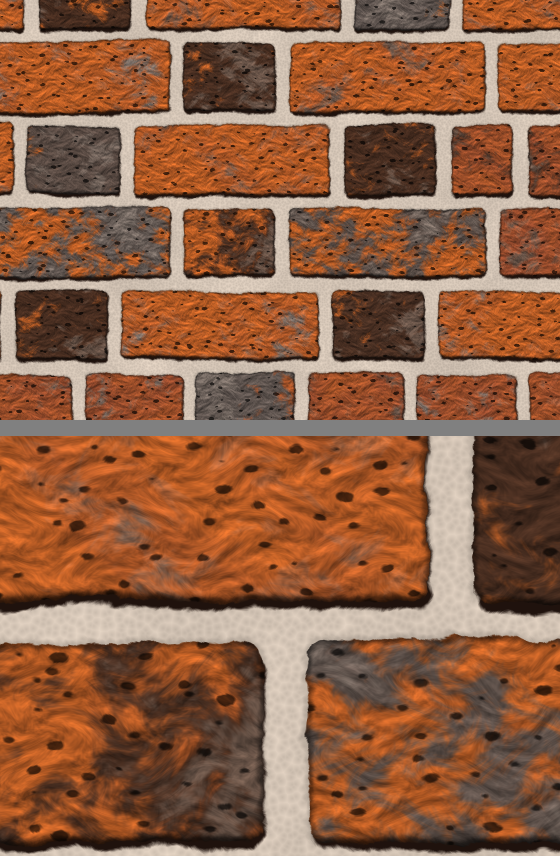
Top: the whole. Bottom: its middle third, enlarged.
A Shadertoy shader for this texture:

```glsl
vec2 hash2(vec2 p) {
    return fract(sin(vec2(dot(p, vec2(127.1, 311.7)), dot(p, vec2(269.5, 183.3)))) * 4375.85);
}

// Distance to the nearest scattered point
float cellular(vec2 p) {
    vec2 cell = floor(p), f = fract(p);
    float nearest = 2.0;
    for (int j = -1; j <= 1; j++)
        for (int i = -1; i <= 1; i++) {
            vec2 o = vec2(i, j);
            nearest = min(nearest, length(o + hash2(cell + o) - f));
        }
    return nearest;
}

// Layered, rotated and bent sines, roughly -1 to 1
float waves(vec2 p) {
    float sum = 0.0, amp = 0.55;
    for (int i = 0; i < 5; i++) {
        p += 0.7 * sin(p.yx * 0.8 + float(i) * 1.7);
        sum += amp * sin(p.x) * sin(p.y);
        p = mat2(0.8, 0.6, -0.6, 0.8) * p * 1.85 + 2.3;
        amp *= 0.62;
    }
    return sum;
}

float roundBox(vec2 p, vec2 halfSize, float r) {
    vec2 q = abs(p) - halfSize + r;
    return length(max(q, 0.0)) + min(max(q.x, q.y), 0.0) - r;
}

struct Brick { vec2 centre; vec2 halfSize; float burn; float red; };

// Alternating long and short bricks; the lowest course is all short
Brick findBrick(vec2 p) {
    float row = floor((p.y + 0.112) / 0.197);
    bool odd = mod(row, 2.0) > 0.5, low = row > 4.5;
    float period = low ? 0.264 : 0.754;
    float shift = low ? 0.1875 : odd ? 0.418 : 0.075 - 0.014 * row;
    float k = floor((p.x - shift) / period);
    float start = shift + k * period, t = p.x - start;
    bool header = low || t < 0.255;
    float left = header ? 0.0 : 0.255;
    float right = header ? min(period, low ? period : 0.255) : period;
    bool cut = row == 2.0 && k == 1.0 && !header;
    if (cut && t < 0.438) right = 0.438;
    else if (cut) left = 0.438;

    Brick b;
    b.centre = vec2(start + 0.5 * (left + right), (row + 0.5) * 0.197 - 0.112);
    b.halfSize = vec2(0.5 * (right - left), 0.0985) - 0.0165;
    b.burn = header ? 0.9 : 0.1;
    if (row == 1.0 && header) b.burn = 0.8;
    if (row == 3.0) b.burn = header ? 0.5 : 0.56;
    if (low) b.burn = abs(b.centre.x - 0.583) < 0.1 ? 0.85 : 0.2;
    if (cut) b.burn = 0.35;
    else if (b.centre.x > 1.15) b.burn = 0.12;
    b.red = low || cut || (row == 3.0 && b.centre.x > 1.15) ? 0.75 : 0.1;
    return b;
}

vec3 mortarColour(vec2 p) {
    float grain = cellular(p * 170.0) - 0.5;
    return vec3(0.83, 0.77, 0.71) * (1.0 + 0.12 * grain + 0.05 * waves(p * 13.0));
}

vec3 brickColour(vec2 p, Brick b, vec2 seed) {
    vec2 s = p + seed * 7.0;
    float cloud = waves(s * 16.0), rough = waves(s * vec2(65.0, 85.0));

    // Fired clay with charred patches
    vec3 clay = mix(vec3(0.70, 0.35, 0.14), vec3(0.54, 0.27, 0.17), clamp(b.red + 0.4 * cloud, 0.0, 1.0));
    clay = mix(clay, vec3(0.70, 0.46, 0.34), 0.35 * smoothstep(0.1, 0.7, rough + cloud));
    vec3 soot = mix(vec3(0.27, 0.17, 0.12), vec3(0.36, 0.32, 0.30), smoothstep(0.25, 0.75, seed.x));
    soot = mix(soot, vec3(0.58, 0.53, 0.49), 0.4 * smoothstep(0.2, 0.8, cloud + 0.5 * rough));
    float char_ = smoothstep(-0.22, 0.22, b.burn - 0.5 + 0.5 * cloud + 0.35 * rough);
    vec3 col = mix(clay, soot, char_);

    // Relief lit from above, then pits
    vec2 e = vec2(0.0006, 0.0022), f = vec2(75.0, 120.0);
    float relief = waves((s + e) * f) - waves((s - e) * f);
    col *= 1.0 + clamp(0.4 * relief, -0.5, 0.4);
    float pit = cellular(s * vec2(24.0, 42.0)) + 0.12 * rough;
    return col * mix(0.35, 1.0, smoothstep(0.06, 0.15, pit));
}

void mainImage(out vec4 fragColor, in vec2 fragCoord) {
    // Height is one unit, y runs down
    vec2 p = vec2(fragCoord.x, iResolution.y - fragCoord.y) / iResolution.y;
    float px = 1.0 / iResolution.y;
    Brick b = findBrick(p);
    vec2 seed = hash2(floor(b.centre * 40.0));

    // Worn outline, slightly tilted for each brick
    vec2 q = p - b.centre;
    q.y += (seed.y - 0.5) * 0.03 * q.x + 0.002 * sin(q.x * 17.0 + seed.x * 6.0);
    vec2 size = b.halfSize + (seed - 0.5) * 0.007;
    float wear = 0.0035 * waves(p * 38.0 + seed * 9.0) + 0.0018 * waves(p * 150.0);
    float d = roundBox(q, size, 0.014) + wear;

    // Ragged shadow cast onto the joint below
    float drop = 0.006 + 0.004 * waves(vec2(p.x * 30.0, seed.x * 9.0));
    float shade = roundBox(q - vec2(0.0015, drop), size, 0.014) + wear;
    vec3 col = mortarColour(p);
    col *= mix(0.87, 1.0, smoothstep(0.0, 0.006, d));
    col = mix(vec3(0.12, 0.07, 0.05), col, smoothstep(-0.0015 - px, 0.001 + px, shade));

    // Brick face with a darkened rim and lower lip
    vec3 face = brickColour(p, b, seed);
    face *= mix(0.55, 1.0, smoothstep(0.0, 0.006, -d));
    face *= mix(1.0, 0.5, smoothstep(size.y - 0.009, size.y, q.y + 0.5 * wear));
    col = mix(face, col, smoothstep(-px, px, d));
    fragColor = vec4(clamp(col, 0.0, 1.0), 1.0);
}
```
